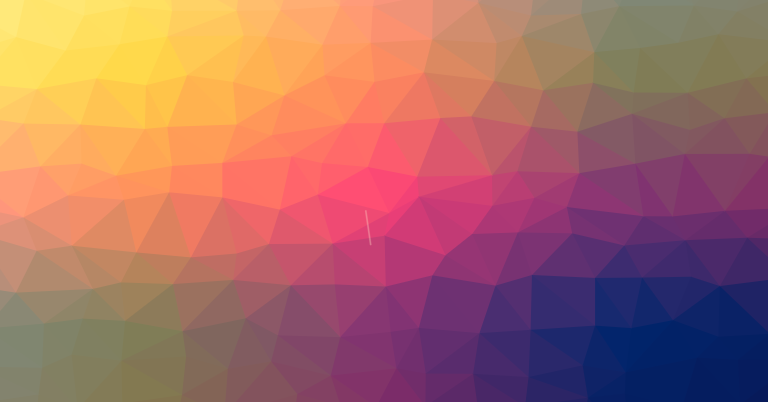
Give the GLSL for this background, as a Shadertoy shader.

```glsl
// Low-poly mesh of flat triangles, fading from yellow through pink to navy.

vec2 hash2(vec2 p) {
    vec3 q = fract(vec3(p.xyx) * vec3(0.1031, 0.1030, 0.0973));
    q += dot(q, q.yzx + 33.33);
    return fract((q.xx + q.yz) * q.zy);
}

float cross2(vec2 a, vec2 b) { return a.x * b.y - a.y * b.x; }

// Five-stop colour ramp along one axis
vec3 ramp(float t) {
    vec3 c = mix(vec3(1.0, 0.92, 0.50), vec3(1.0, 0.84, 0.26), clamp(t / 0.19, 0.0, 1.0));
    c = mix(c, vec3(1.0, 0.25, 0.47), clamp((t - 0.19) / 0.31, 0.0, 1.0));
    c = mix(c, vec3(0.0, 0.15, 0.43), clamp((t - 0.5) / 0.31, 0.0, 1.0));
    return mix(c, vec3(0.03, 0.10, 0.35), clamp((t - 0.81) / 0.19, 0.0, 1.0));
}

// Average of a left-to-right ramp and a top-to-bottom ramp
vec3 shade(vec2 p) {
    float aspect = iResolution.x / iResolution.y;
    return 0.5 * (ramp(p.x / aspect) + ramp(1.0 - p.y));
}

// Jittered lattice point, in units of canvas height
vec2 meshVertex(vec2 id) {
    vec2 jitter = 0.64 * (hash2(id + 17.0) - 0.5);
    return (id + jitter + vec2(0.6, -0.1)) * vec2(0.125, 0.1);
}

// Signed distance to the left of the line from a to b
float leftOf(vec2 p, vec2 a, vec2 b) {
    return cross2(normalize(b - a), p - a);
}

// Triangle colour in rgb, weighted by its smoothed coverage in a
vec4 facet(vec2 p, vec2 a, vec2 b, vec2 c) {
    float inside = min(leftOf(p, a, b), min(leftOf(p, b, c), leftOf(p, c, a)));
    float coverage = clamp(inside * iResolution.y + 0.5, 0.0, 1.0);
    return vec4(shade((a + b + c) / 3.0), 1.0) * coverage;
}

void mainImage(out vec4 fragColor, in vec2 fragCoord) {
    vec2 p = fragCoord / iResolution.y;
    vec2 cell = floor(p / vec2(0.125, 0.1) - vec2(0.6, -0.1));
    vec4 sum = vec4(shade(p), 1.0) * 0.0001;

    // Split every nearby quad along its better-shaped diagonal
    for (int j = -1; j <= 1; j++) {
        for (int i = -1; i <= 1; i++) {
            vec2 id = cell + vec2(i, j);
            vec2 a = meshVertex(id);
            vec2 b = meshVertex(id + vec2(1, 0));
            vec2 c = meshVertex(id + vec2(1, 1));
            vec2 d = meshVertex(id + vec2(0, 1));
            float angleSum = cross2(c - b, a - b) * dot(a - d, c - d)
                           + dot(c - b, a - b) * cross2(a - d, c - d);
            if (angleSum > 0.0) sum += facet(p, a, b, c) + facet(p, a, c, d);
            else sum += facet(p, a, b, d) + facet(p, b, c, d);
        }
    }
    vec3 color = sum.rgb / sum.a;

    // Faint pale seam near the centre
    vec2 seamStart = vec2(0.910, 0.475), seam = vec2(0.012, -0.083);
    vec2 offset = p - seamStart;
    float along = clamp(dot(offset, seam) / dot(seam, seam), 0.0, 1.0);
    float gap = length(offset - seam * along);
    color = mix(color, vec3(1.0, 0.8, 0.75), 0.4 * (1.0 - smoothstep(0.0, 0.004, gap)));

    fragColor = vec4(color, 1.0);
}
```
